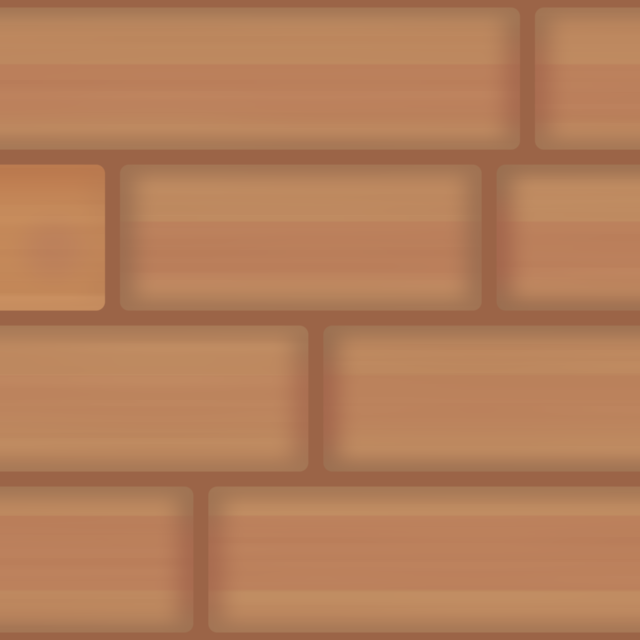
A Shadertoy shader for this texture:

```glsl
// Four courses of long, softly shaded clay bricks in flat brown mortar.
// Each brick is a rounded box; its distance to the joints gives the shadow,
// and stepped, hashed bands give the horizontal grain of the clay.

#define COURSES 4.0
#define COURSE_PITCH 0.2515
#define MORTAR_HALF 0.0117
#define CORNER_RADIUS 0.014
#define SIDE_SHADE 0.062
#define EDGE_SHADE 0.046
#define SHADE_DEPTH 0.66
#define GRAIN_AMOUNT 0.018

const vec3 MORTAR = vec3(0.608, 0.392, 0.278);
const vec3 TAN = vec3(0.745, 0.540, 0.376);
const vec3 ROSE = vec3(0.733, 0.500, 0.358);
const vec3 AMBER = vec3(0.768, 0.535, 0.350);
const vec3 RED_SHADE = vec3(0.615, 0.375, 0.285);
const vec3 GREY_SHADE = vec3(0.560, 0.405, 0.300);

float hash(vec2 p) {
    vec3 q = fract(vec3(p.xyx) * 0.1031);
    q += dot(q, q.yzx + 33.33);
    return fract((q.x + q.y) * q.z);
}

float noise(vec2 p) {
    vec2 i = floor(p), f = fract(p);
    f = f * f * (3.0 - 2.0 * f);
    return mix(mix(hash(i), hash(i + vec2(1, 0)), f.x),
               mix(hash(i + vec2(0, 1)), hash(i + vec2(1, 1)), f.x), f.y);
}

float roundBox(vec2 p, vec2 halfSize, float r) {
    vec2 q = abs(p) - halfSize + r;
    return length(max(q, 0.0)) + min(max(q.x, q.y), 0.0) - r;
}

// Layers of flat strips with hard upper edges that fade along the brick
float grain(vec2 p, float id) {
    float sum = 0.0;
    for (int i = 0; i < 3; i++) {
        float k = float(i);
        float y = p.y * (5.0 + 4.0 * k) + hash(vec2(id, k + 7.0));
        float strip = hash(vec2(floor(y), id + 13.0 * k)) - 0.5;
        float along = noise(vec2(p.x * 4.0 + 9.0 * k, floor(y) + id));
        sum += strip * along * smoothstep(0.0, 0.6, fract(y));
    }
    return sum;
}

void mainImage(out vec4 fragColor, in vec2 fragCoord) {
    vec2 uv = fragCoord / iResolution.xy;
    float px = 1.0 / min(iResolution.x, iResolution.y);

    // Course, its joints, and the brick between them; outer bricks run off the sides
    float row = min(floor(uv.y / COURSE_PITCH), COURSES - 1.0);
    int r = int(row);
    float joint = vec4(0.3138, 0.4935, 0.7643, 0.8242)[r];
    float extraJoint = r == 2 ? 0.1758 : -1.0;
    bool isLast = uv.x > joint, isFirst = uv.x < extraJoint;
    vec2 lo = vec2(isLast ? joint : isFirst ? -1.0 : extraJoint, row * COURSE_PITCH);
    vec2 hi = vec2(isLast ? 2.0 : isFirst ? extraJoint : joint,
                   min(lo.y + COURSE_PITCH, 1.0));
    lo += MORTAR_HALF;
    hi -= MORTAR_HALF;
    float id = row * 3.0 + (isLast ? 2.0 : isFirst ? 0.0 : 1.0);

    float d = roundBox(uv - 0.5 * (lo + hi), 0.5 * (hi - lo), CORNER_RADIUS);
    float v = clamp((uv.y - lo.y) / (hi.y - lo.y), 0.0, 1.0);

    // Rosy middle band: crisp at the top, softer below
    vec2 band = vec2(vec4(0.29, 0.30, 0.20, 0.22)[r], vec4(0.80, 0.66, 0.61, 0.60)[r]);
    float soft = r == 0 ? 0.015 : 0.14;
    float rose = smoothstep(band.x - soft, band.x + soft, v)
               * (1.0 - smoothstep(band.y - 0.01, band.y + 0.01, v));
    rose *= r == 1 ? 0.55 : 1.0;
    rose = clamp(rose + 0.35 * (noise(vec2(uv.x * 4.0, v * 3.0 + id)) - 0.4), 0.0, 1.0);
    vec3 clay = mix(TAN, ROSE, rose);
    if (isFirst) {
        float blush = length((uv - vec2(0.085, 0.61)) / vec2(0.08, 0.075));
        clay = mix(AMBER, ROSE, 0.85 * (1.0 - smoothstep(0.1, 1.0, blush)));
        clay -= vec3(0.02, 0.05, 0.04) * smoothstep(0.65, 1.0, v);
        clay += 0.02 * (1.0 - smoothstep(0.09, 0.11, v));
    }
    clay += GRAIN_AMOUNT * grain(vec2(uv.x, v), id) * vec3(1.0, 1.3, 1.0);

    // Inner shadow: reddish at the ends, greyer toward the corners
    vec2 gap = max(min(uv - lo, hi - uv), 0.0);
    vec2 shade = 1.0 - smoothstep(vec2(0.0), vec2(SIDE_SHADE, EDGE_SHADE), gap);
    shade *= mix(vec2(0.5), vec2(1.0), shade);
    float shadow = 1.0 - (1.0 - shade.x) * (1.0 - 0.85 * shade.y);
    float greyness = smoothstep(0.12, 0.48, abs(v - 0.45));
    if (id == 7.0) greyness = 0.9;
    vec3 shadeColor = mix(RED_SHADE, GREY_SHADE, greyness);
    float strength = SHADE_DEPTH * (isFirst ? 0.15 : 0.85 + 0.3 * hash(vec2(id, 5.0)));
    clay = mix(clay, shadeColor, strength * shadow);

    vec3 color = mix(clay, MORTAR, smoothstep(-px, px, d));
    fragColor = vec4(color, 1.0);
}
```
